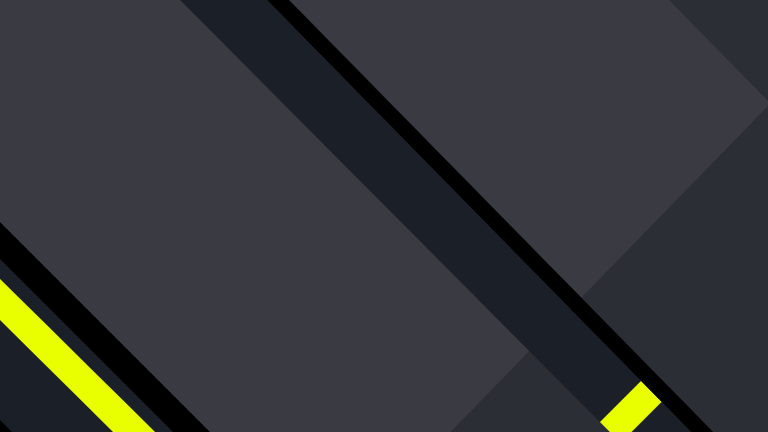
This background is drawn by a Shadertoy shader. Its source:

```glsl
// Flat diagonal panels: charcoal plates, navy and black stripes, neon yellow accents.

const vec3 PLATE  = vec3(0.222, 0.229, 0.260);
const vec3 SHADED = vec3(0.173, 0.181, 0.212);
const vec3 NAVY   = vec3(0.106, 0.122, 0.151);
const vec3 BLACK  = vec3(0.0);
const vec3 NEON   = vec3(0.914, 1.0, 0.0);

// Smooth coverage of the side to the right of the line x = start + slope * y.
float rightOf(vec2 p, float start, float slope, float pixel) {
    float dist = (p.x - start - slope * p.y) / sqrt(1.0 + slope * slope);
    return clamp(dist / pixel + 0.5, 0.0, 1.0);
}

// Coverage between two lines, each given as (start, slope).
float stripe(vec2 p, vec2 near, vec2 far, float pixel) {
    return rightOf(p, near.x, near.y, pixel) * (1.0 - rightOf(p, far.x, far.y, pixel));
}

void mainImage(out vec4 fragColor, in vec2 fragCoord) {
    // Units of canvas height, with y measured down from the top edge.
    float pixel = 1.0 / iResolution.y;
    vec2 p = vec2(fragCoord.x, iResolution.y - fragCoord.y) * pixel;

    // Wide plate, with a pointed shaded cut on the right.
    float cut = max(rightOf(p, 1.5486, 0.980, pixel), rightOf(p, 2.0167, -0.974, pixel));
    vec3 color = mix(PLATE, SHADED, cut);

    // Central channel: navy floor, neon tab across it, black right rim.
    vec2 channelLeft = vec2(0.4167, 0.995);
    vec2 rimLeft = vec2(0.6180, 0.982);
    vec2 rimRight = vec2(0.6690, 0.982);
    float channel = stripe(p, channelLeft, rimLeft, pixel);
    float tab = stripe(p, vec2(2.3657, -1.0), vec2(2.4618, -1.0), pixel);
    color = mix(color, mix(NAVY, NEON, tab), channel);
    color = mix(color, BLACK, stripe(p, rimLeft, rimRight, pixel));

    // Lower left corner: black edge, navy field, neon stripe, black tip.
    color = mix(BLACK, color, rightOf(p, -0.5140, 1.0, pixel));
    color = mix(NAVY, color, rightOf(p, -0.5995, 1.0, pixel));
    color = mix(color, NEON, stripe(p, vec2(-0.7474, 1.009), vec2(-0.6540, 1.013), pixel));
    color = mix(BLACK, color, rightOf(p, -0.9720, 1.0, pixel));

    fragColor = vec4(color, 1.0);
}
```
